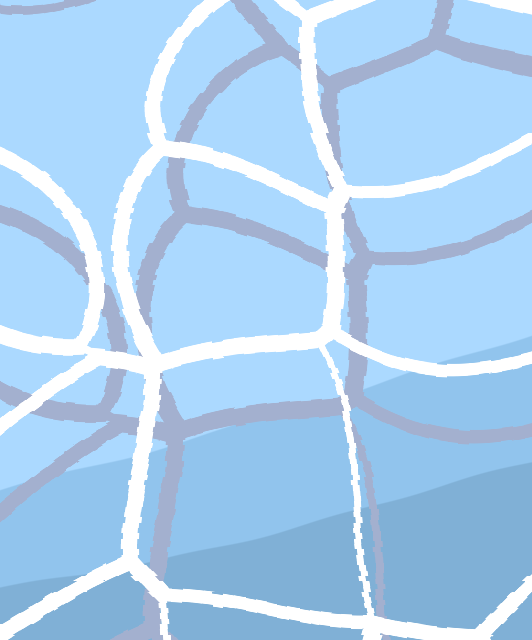
This background is drawn by a Shadertoy shader. Its source:

```glsl
float hash(vec2 p) {
    return fract(sin(dot(p, vec2(127.1, 311.7))) * 43758.5453);
}

// Weighted distance from p to the seed of a cell (x) and its gradient (yz)
vec3 seedField(vec2 p, vec2 id) {
    vec2 seed = id + 0.14 + 0.72 * vec2(hash(id), hash(id + 17.0));
    float weight = mix(0.72, 1.3, hash(id + 41.0));
    vec2 toPoint = p - seed;
    float dist = max(length(toPoint), 1e-4);
    return weight * vec3(dist, toPoint / dist);
}

// Signed distance to a net of arcs: borders between weighted cells
float netDistance(vec2 p) {
    // Ragged steps along rows and columns
    p.x += 0.006 * (hash(vec2(floor(p.y * 120.0), 3.0)) - 0.5);
    p.y += 0.003 * (hash(vec2(floor(p.x * 60.0), 8.0)) - 0.5);

    // Gentle bending
    p += 0.028 * sin(p.yx * 9.0 + vec2(0.6, 2.1));

    float scale = 3.0;
    p = p * scale + vec2(5.3, 2.7);
    vec2 base = floor(p);

    // Find the owning cell
    vec2 ownId = base;
    vec3 own = vec3(1e3, 0.0, 0.0);
    for (int j = -2; j <= 2; j++)
    for (int i = -2; i <= 2; i++) {
        vec2 id = base + vec2(i, j);
        vec3 field = seedField(p, id);
        if (field.x < own.x) {
            own = field;
            ownId = id;
        }
    }

    // Nearest border, with a stroke width chosen per pair of cells
    float nearest = 1e3;
    for (int j = -2; j <= 2; j++)
    for (int i = -2; i <= 2; i++) {
        vec2 id = base + vec2(i, j);
        if (id == ownId) continue;
        vec3 other = seedField(p, id);
        float border = (other.x - own.x) / max(length(other.yz - own.yz), 0.05);
        float halfWidth = mix(0.0055, 0.0125, smoothstep(0.15, 0.4, hash(id + ownId)));
        nearest = min(nearest, border / scale - halfWidth);
    }
    return nearest;
}

void mainImage(out vec4 fragColor, in vec2 fragCoord) {
    vec2 p = fragCoord / iResolution.y;
    float pixel = 1.0 / iResolution.y;

    // Slanted depth bands
    float middleTop = 0.234 + 0.294 * p.x - 0.05 * p.x * (0.833 - p.x) + 0.003 * sin(p.x * 21.0);
    float deepTop = 0.082 + 0.222 * p.x - 0.013 * sin(p.x * 5.2) + 0.002 * sin(p.x * 27.0);
    vec3 color = vec3(0.67, 0.85, 1.0);
    color = mix(vec3(0.57, 0.77, 0.93), color, smoothstep(-pixel, pixel, p.y - middleTop));
    color = mix(vec3(0.50, 0.69, 0.84), color, smoothstep(-pixel, pixel, p.y - deepTop));

    // Shadow of the net, then the bright net itself
    float shadow = netDistance(p - vec2(0.035, -0.104)) - 0.0008;
    float light = netDistance(p);
    color = mix(vec3(0.64, 0.69, 0.81), color, smoothstep(-0.5 * pixel, 0.5 * pixel, shadow));
    color = mix(vec3(1.0), color, smoothstep(-0.5 * pixel, 0.5 * pixel, light));

    fragColor = vec4(color, 1.0);
}
```
